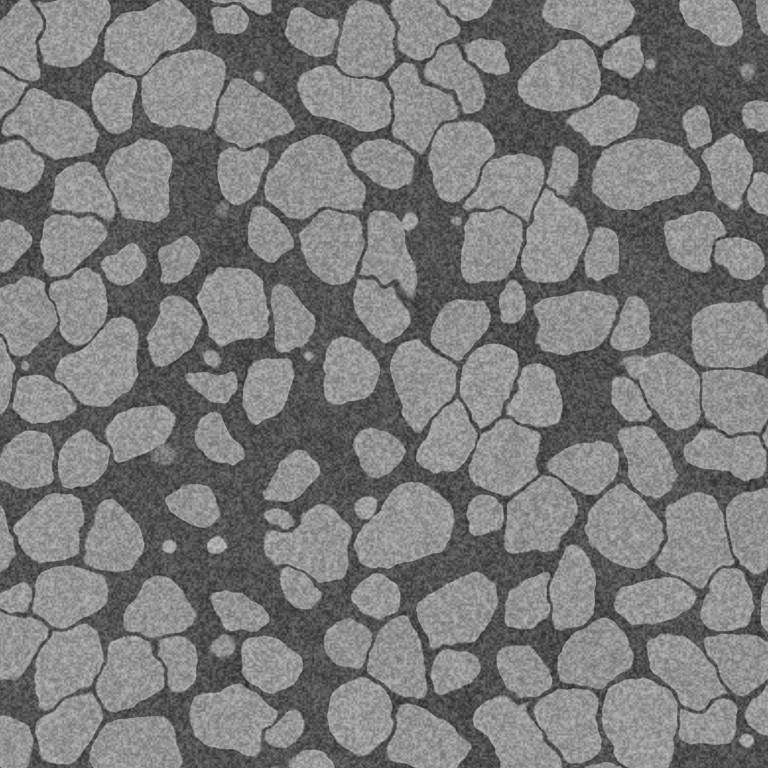
Give the GLSL for this texture, as a Shadertoy shader.

```glsl
const float GRAINS = 11.0;          // grain cells across the canvas
const float JITTER = 0.7;           // scatter of grain centres, in cells
const vec2 RADIUS = vec2(0.24, 0.64);
const float STRETCH = 1.32;         // strongest elongation factor
const float HALF_GAP = 0.024;       // half the gap between touching grains
const float ROUNDING = 0.12;        // softness of the corners cut by neighbours
const float FRAGMENTS = 16.0;       // fragment cells across the canvas
const vec2 FRAGMENT_RADIUS = vec2(0.006, 0.017);
const float FRAGMENT_SHARE = 0.45;
const float EDGE = 0.0013;          // half width of a grain edge
const float PORE_TONE = 0.32;
const float GRAIN_TONE = 0.582;
const float RIM_LIGHT = 0.025;
const float FINE_NOISE = 0.18;
const float COARSE_NOISE = 0.10;

vec3 hash(vec2 p) {
    vec3 h = fract(p.xyx * vec3(0.1031, 0.1030, 0.0973));
    h += dot(h, h.yxz + 33.33);
    return fract((h.xxy + h.yzz) * h.zyx);
}

// Value noise centred on zero
float noise(vec2 p) {
    vec2 i = floor(p), f = fract(p);
    f = f * f * (3.0 - 2.0 * f);
    float low = mix(hash(i).x, hash(i + vec2(1, 0)).x, f.x);
    float high = mix(hash(i + vec2(0, 1)).x, hash(i + vec2(1, 1)).x, f.x);
    return mix(low, high, f.y) - 0.5;
}

vec2 warp(vec2 p) {
    return vec2(noise(p + 17.3), noise(p + 71.9));
}

float smoothMax(float a, float b, float k) {
    float h = max(k - abs(a - b), 0.0) / k;
    return max(a, b) + 0.25 * k * h * h;
}

// Distance to one lobed, stretched grain
float grainShape(vec2 d, vec3 size, vec3 lobes) {
    float angle = 6.2832 * size.y;
    float c = cos(angle), s = sin(angle);
    float stretch = mix(1.0, STRETCH, size.z);
    vec2 q = mat2(c, -s, s, c) * d / vec2(stretch, 1.0 / stretch);
    float a = atan(q.y, q.x);
    vec3 waves = cos(a * vec3(2, 3, 5) + 6.2832 * lobes);
    float radius = mix(RADIUS.x, RADIUS.y, pow(size.x, 0.7));
    radius *= 1.0 + dot(waves, vec3(0.05, 0.075, 0.03));
    vec2 block = pow(abs(q) + 1e-4, vec2(2.5));
    return pow(block.x + block.y, 0.4) - radius;
}

// Distance to the nearest grain (canvas units) and its random tone
vec2 grainField(vec2 uv) {
    vec2 p = uv * GRAINS;
    p += 0.16 * warp(p * 2.6) + 0.045 * warp(p * 9.0);
    vec2 home = floor(p);
    float nearest = 9.0, second = 9.0, tone = 0.0;
    for (int y = -2; y <= 2; y++) {
        for (int x = -2; x <= 2; x++) {
            vec2 cell = home + vec2(x, y);
            vec3 place = hash(cell + 5.7);
            vec2 centre = cell + 0.5 + JITTER * (place.xy - 0.5);
            centre.x += 0.5 * mod(cell.y, 2.0) - 0.25;
            float d = grainShape(p - centre, hash(cell + 41.3), hash(cell + 93.1));
            if (d < nearest) {
                second = nearest;
                nearest = d;
                tone = place.z;
            } else {
                second = min(second, d);
            }
        }
    }
    float seam = HALF_GAP - 0.5 * (second - nearest);
    return vec2(smoothMax(nearest, seam, ROUNDING) / GRAINS, tone);
}

// Small fragment that fits the free pore space: distance and random tone
vec2 fragmentField(vec2 uv) {
    vec2 cell = floor(uv * FRAGMENTS);
    vec3 place = hash(cell + 27.5);
    vec3 look = hash(cell + 63.8);
    vec2 centre = (cell + 0.5 + 0.3 * (place.xy - 0.5)) / FRAGMENTS;
    float room = grainField(centre).x - 0.003;
    float radius = min(room, mix(FRAGMENT_RADIUS.x, FRAGMENT_RADIUS.y, look.x));
    if (place.z > FRAGMENT_SHARE || radius < 0.004) return vec2(1.0, 0.0);
    vec2 d = uv - centre + 0.6 * radius * warp(uv * 75.0);
    return vec2(length(d) - radius, look.y);
}

void mainImage(out vec4 fragColor, in vec2 fragCoord) {
    vec2 uv = fragCoord / iResolution.y;
    float edge = max(EDGE, 0.7 / iResolution.y);

    // Pore space with faint large-scale shading
    float shade = PORE_TONE + 0.035 * noise(uv * 7.0) + 0.03 * noise(uv * 24.0);

    // Fragments in the pores, some of them faint and blurred
    vec2 fragment = fragmentField(uv);
    float fragmentTone = mix(0.43, 0.65, sqrt(fragment.y));
    fragmentTone += 0.06 * noise(uv * 90.0);
    float blur = mix(3.0, 1.3, fragment.y) * edge;
    shade = mix(shade, fragmentTone, 1.0 - smoothstep(-blur, blur, fragment.x));

    // Grains with a thin light rim and a dark fringe outside
    vec2 grain = grainField(uv);
    float rim = exp(-abs(grain.x + 0.002) / 0.0022);
    float fringe = exp(-abs(grain.x - 0.002) / 0.002);
    float grainTone = GRAIN_TONE + 0.025 * (grain.y - 0.5) + RIM_LIGHT * rim;
    float cover = 1.0 - smoothstep(-edge, edge, grain.x);
    shade = mix(shade - 0.02 * fringe, grainTone, cover);

    // Scanner grain
    shade += FINE_NOISE * noise(uv * 390.0) + COARSE_NOISE * noise(uv * 210.0 + 9.4);
    fragColor = vec4(vec3(clamp(shade, 0.0, 1.0)), 1.0);
}
```
